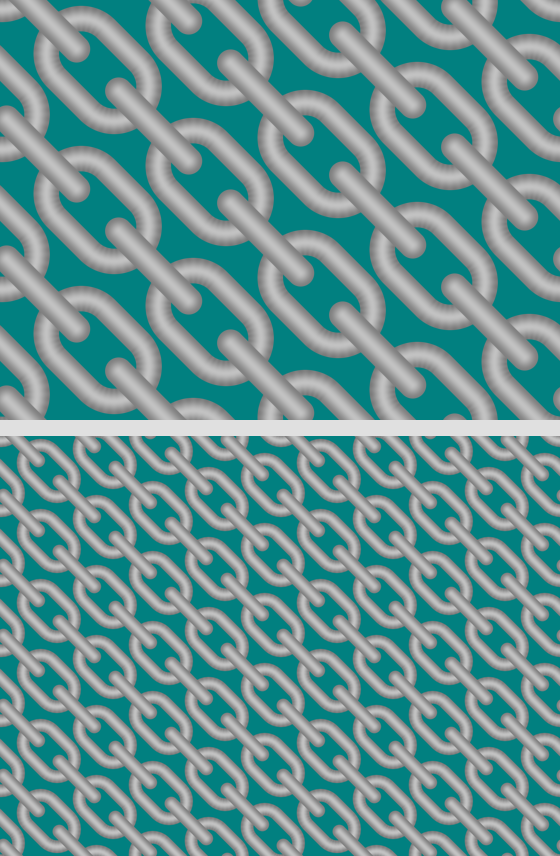
Top: one tile. Bottom: repeated 2 by 2.
Give the GLSL for this pattern, as a Shadertoy shader.

```glsl
const vec2 GRID = vec2(5.0, 3.75);      // canvas size in column widths
const float ROW = 1.25;                 // vertical spacing of links
const float COLUMN_RISE = 0.25;         // upward shift of each next column
const vec2 FIRST_LINK = vec2(0.872, 0.625);

const vec3 TEAL = vec3(0.004, 0.502, 0.502);
const vec3 STEEL_LIGHT = vec3(0.76);
const vec3 STEEL_DARK = vec3(0.50);

// Offset from the nearest link of a column, wrapped vertically
vec2 columnOffset(vec2 p, float column) {
    vec2 q = p - FIRST_LINK - column * vec2(1.0, COLUMN_RISE);
    q.y -= ROW * round(q.y / ROW);
    return q;
}

// Turn the falling diagonal onto the x axis
vec2 alongChain(vec2 p) {
    return vec2(p.x - p.y, p.x + p.y) * sqrt(0.5);
}

// Vector from the nearest point of a centred horizontal segment
vec2 fromSegment(vec2 p, float halfLength) {
    return vec2(p.x - clamp(p.x, -halfLength, halfLength), p.y);
}

// Lay a rounded tube over the colour below it
vec3 paintTube(vec3 below, float dist, float radius, float facet, float px) {
    float t = clamp(dist / radius, 0.0, 1.0);
    vec3 steel = mix(STEEL_LIGHT, STEEL_DARK, smoothstep(0.0, 1.0, t));
    steel -= 0.03 * facet * t;
    float cover = 1.0 - smoothstep(-0.75 * px, 0.75 * px, dist - radius);
    return mix(below, steel, cover);
}

// Link seen face on: a stadium ring with faintly faceted bends
vec3 paintOpenLink(vec3 below, vec2 p, float px) {
    vec2 q = fromSegment(alongChain(p), 0.207);
    float dist = abs(length(q) - 0.3125);
    float angle = atan(q.y, abs(q.x) + 0.0001);
    float facet = 0.5 - 0.5 * cos(32.0 * angle);
    return paintTube(below, dist, 0.114, facet, px);
}

// Link seen edge on: a plain rounded bar
vec3 paintEdgeLink(vec3 below, vec2 p, float px) {
    vec2 q = fromSegment(alongChain(p), 0.442);
    return paintTube(below, length(q), 0.121, 0.0, px);
}

void mainImage(out vec4 fragColor, in vec2 fragCoord) {
    vec2 p = fragCoord / iResolution.xy * GRID;
    float px = GRID.y / iResolution.y;
    vec3 color = TEAL;

    // Open links
    float column = round(p.x - FIRST_LINK.x);
    for (float k = -1.0; k <= 1.0; k++) {
        color = paintOpenLink(color, columnOffset(p, column + k), px);
    }

    // Connecting links, halfway down the diagonal
    vec2 between = p - vec2(0.5, -0.5);
    column = round(between.x - FIRST_LINK.x);
    for (float k = -1.0; k <= 1.0; k++) {
        color = paintEdgeLink(color, columnOffset(between, column + k), px);
    }

    fragColor = vec4(color, 1.0);
}
```
